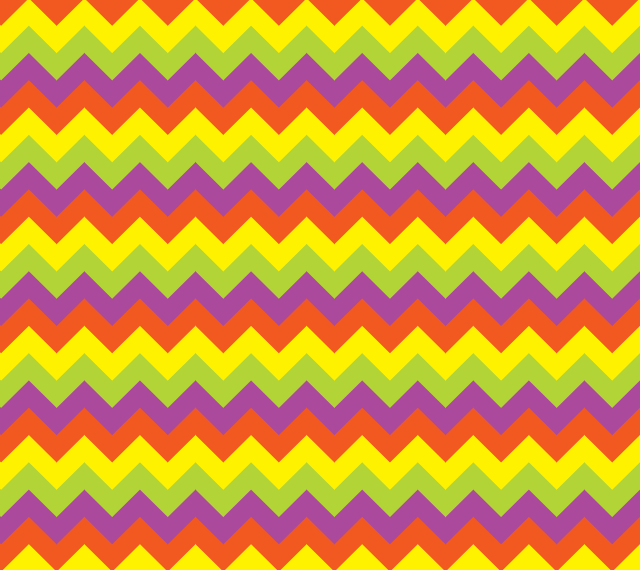
Reproduce this pattern procedurally as a Shadertoy shader.

```glsl
// Four-colour chevron stripes: a triangle wave shifts each column vertically,
// and the shifted height is cut into equal bands that cycle through the palette.
// Band edges are blended over about one pixel, measured across the slanted edge.

const float CHEVRON_WIDTH  = 0.09747;  // peak to peak, in canvas heights
const float CHEVRON_HEIGHT = 0.0482;   // peak to valley
const float BAND_HEIGHT    = 0.04788;  // vertical thickness of one stripe
const vec2  FIRST_PEAK     = vec2(0.0506, -0.0029);  // from the upper left

const vec3 YELLOW = vec3(1.00, 0.95, 0.00);
const vec3 GREEN  = vec3(0.70, 0.83, 0.21);
const vec3 PURPLE = vec3(0.67, 0.29, 0.61);
const vec3 ORANGE = vec3(0.95, 0.35, 0.13);

// 0 at each peak, 1 at each valley
float triangleWave(float x, float period) {
    return 1.0 - abs(2.0 * fract(x / period) - 1.0);
}

// Palette order from top to bottom
vec3 stripeColor(float index) {
    float slot = mod(index, 4.0);
    if (slot < 0.5) return YELLOW;
    if (slot < 1.5) return GREEN;
    if (slot < 2.5) return PURPLE;
    return ORANGE;
}

// Stripe colour at a continuous band position, softened at the nearest edge
vec3 smoothStripes(float position, float softness) {
    float edge = floor(position + 0.5);
    float below = smoothstep(-softness, softness, position - edge);
    return mix(stripeColor(edge - 1.0), stripeColor(edge), below);
}

void mainImage(out vec4 fragColor, in vec2 fragCoord) {
    // Canvas-height units, measured downward from the top edge
    vec2 p = vec2(fragCoord.x, iResolution.y - fragCoord.y) / iResolution.y;
    p -= FIRST_PEAK;

    float zigzag = CHEVRON_HEIGHT * triangleWave(p.x, CHEVRON_WIDTH);
    float position = (p.y - zigzag) / BAND_HEIGHT;

    // Pixel footprint in band units, corrected for the slope
    float slope = 2.0 * CHEVRON_HEIGHT / CHEVRON_WIDTH;
    float pixel = length(vec2(1.0, slope)) / (BAND_HEIGHT * iResolution.y);

    fragColor = vec4(smoothStripes(position, 0.6 * pixel), 1.0);
}
```
